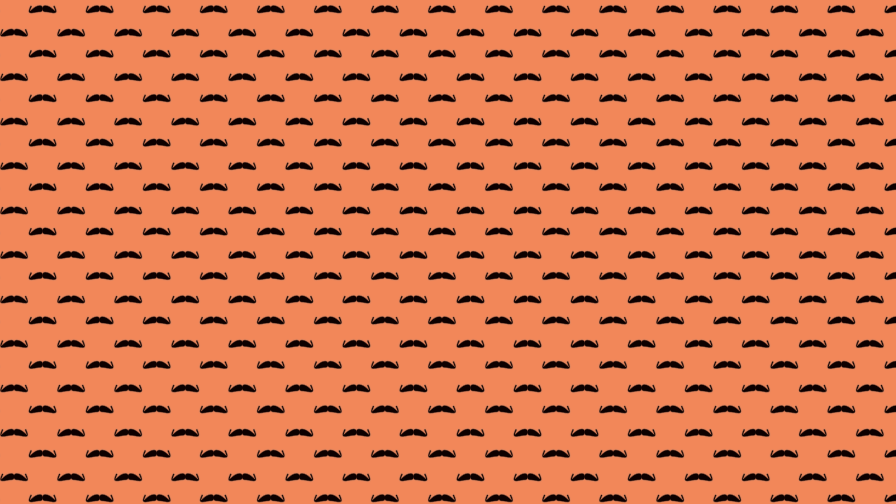
Give the GLSL for this pattern, as a Shadertoy shader.

```glsl
// Staggered rows of small dark handlebar moustaches on a flat orange ground.

// Lengths are fractions of the canvas height.
#define PERIOD      vec2(0.1132, 0.0882)
#define ORIGIN      vec2(0.0845, 0.0109)
#define ROW_SHIFT   vec2(0.0566, -0.0465)
#define HALF_WIDTH  0.0268
#define SOFTNESS    0.0018
#define HALO_WIDTH  0.0040
#define SEGMENTS    12
#define GROUND      vec3(0.95, 0.53, 0.35)
#define FRINGE      vec3(0.87, 0.52, 0.37)
#define INK         vec3(0.05, 0.00, 0.00)

// Centreline of one half: full lobe, sagging arm, curled tip.
vec2 curlPoint(float t) {
    float s = 1.0 - t;
    return s * s * s * vec2(0.20, 0.06)
         + 3.0 * s * s * t * vec2(0.62, 0.06)
         + 3.0 * s * t * t * vec2(1.22, -0.57)
         + t * t * t * vec2(0.86, 0.22);
}

float curlRadius(float t) {
    return mix(0.24, 0.045, smoothstep(0.0, 0.8, t));
}

// Distance to a straight stroke whose radius changes from ra to rb.
float taperedStroke(vec2 p, vec2 a, vec2 b, float ra, float rb) {
    vec2 ab = b - a;
    float h = clamp(dot(p - a, ab) / dot(ab, ab), 0.0, 1.0);
    return length(p - a - ab * h) - mix(ra, rb, h);
}

// Signed distance to a moustache spanning about -1 to 1 in x.
float moustache(vec2 p) {
    p.x = abs(p.x);
    float d = 1e3;
    vec2 a = curlPoint(0.0);
    float ra = curlRadius(0.0);
    for (int i = 1; i <= SEGMENTS; i++) {
        float t = float(i) / float(SEGMENTS);
        vec2 b = curlPoint(t);
        float rb = curlRadius(t);
        d = min(d, taperedStroke(p, a, b, ra, rb));
        a = b;
        ra = rb;
    }
    return d;
}

// Distance to the nearest moustache of a regular lattice.
float lattice(vec2 p, vec2 origin) {
    vec2 cell = mod(p - origin + 0.5 * PERIOD, PERIOD) - 0.5 * PERIOD;
    return moustache(cell / HALF_WIDTH) * HALF_WIDTH;
}

void mainImage(out vec4 fragColor, in vec2 fragCoord) {
    vec2 p = fragCoord / iResolution.y;

    // Two interleaved lattices make the staggered rows.
    float d = min(lattice(p, ORIGIN), lattice(p, ORIGIN + ROW_SHIFT));

    // Faint dull fringe, then the soft-edged ink.
    float edge = max(SOFTNESS, 0.7 / iResolution.y);
    vec3 color = mix(FRINGE, GROUND, smoothstep(0.0, HALO_WIDTH, d));
    color = mix(INK, color, smoothstep(-edge, edge, d));

    fragColor = vec4(color, 1.0);
}
```
